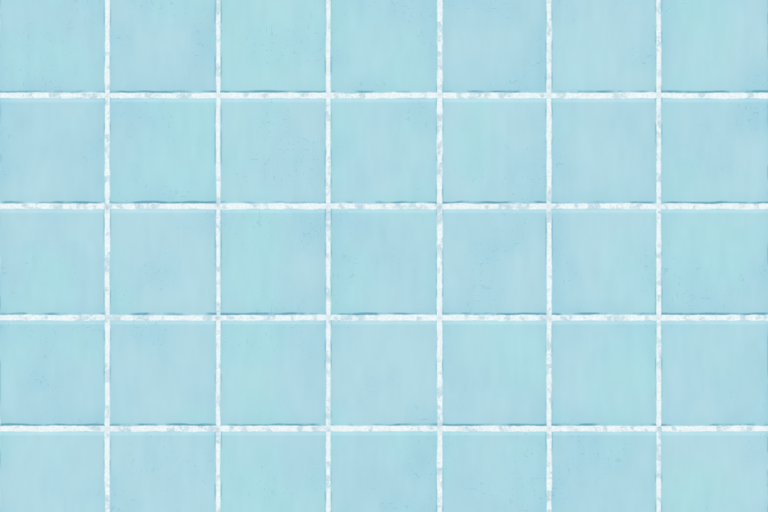
A Shadertoy shader for this texture:

```glsl
const vec2 TILE_PITCH = vec2(0.2160, 0.2174);
const vec2 GRID_ORIGIN = vec2(0.209, 0.162);
const vec3 GLAZE_PALE = vec3(0.70, 0.855, 0.895);
const vec3 GLAZE_DEEP = vec3(0.645, 0.83, 0.885);
const vec3 GLAZE_AQUA = vec3(0.67, 0.875, 0.89);
const vec3 GROUT_WHITE = vec3(0.92, 0.96, 0.97);
const vec3 GROUT_WORN = vec3(0.75, 0.85, 0.89);
const vec3 GAP_TEAL = vec3(0.43, 0.66, 0.73);

float hash(vec2 p) {
    vec3 q = fract(vec3(p.xyx) * 0.1031);
    q += dot(q, q.yzx + 33.33);
    return fract((q.x + q.y) * q.z);
}

float noise(vec2 p) {
    vec2 cell = floor(p), f = fract(p);
    f = f * f * (3.0 - 2.0 * f);
    return mix(mix(hash(cell), hash(cell + vec2(1, 0)), f.x),
               mix(hash(cell + vec2(0, 1)), hash(cell + vec2(1, 1)), f.x), f.y);
}

float fbm(vec2 p) {
    float sum = 0.0, weight = 0.5;
    for (int i = 0; i < 4; i++) {
        sum += weight * noise(p);
        p = p * 2.03 + 17.1;
        weight *= 0.5;
    }
    return sum / 0.9375;
}

// Soft-edged band around zero
float band(float d, float halfWidth, float blur) {
    return 1.0 - smoothstep(halfWidth - blur, halfWidth + blur, abs(d));
}

// Grout joint with a ragged width along its length
float joint(float d, float along, float line, float halfWidth, float blur) {
    float ragged = fbm(vec2(along * 14.0 + 40.0, line * 7.3 + 50.0)) - 0.5;
    float wobble = noise(vec2(along * 5.0 + 80.0, line * 3.7 + 60.0)) - 0.5;
    return band(d + 0.006 * wobble, halfWidth * (1.0 + 0.5 * ragged), blur);
}

vec3 glaze(vec2 g, vec2 id) {
    float tone = hash(id + 31.0);
    float cloud = fbm(g * 2.3 + id * 5.7 + 60.0);
    float streak = fbm(g * vec2(14.0, 4.0) + 90.0);
    vec3 color = mix(GLAZE_PALE, GLAZE_DEEP, clamp(0.25 + 0.4 * (tone - 0.5) + 1.5 * (cloud - 0.5), 0.0, 1.0));
    float aqua = smoothstep(0.45, 0.8, fbm(g * 1.4 + id * 3.1 + 120.0));
    color = mix(color, GLAZE_AQUA, 0.55 * aqua);
    color += 0.025 * (streak - 0.5);
    // Sparse darker flecks
    float fleck = smoothstep(0.80, 0.95, noise(g * 45.0 + 200.0)) * smoothstep(0.5, 0.7, cloud);
    return color - 0.03 * fleck;
}

void mainImage(out vec4 fragColor, in vec2 fragCoord) {
    vec2 p = fragCoord / iResolution.y;
    vec2 g = (p - GRID_ORIGIN) / TILE_PITCH;
    float blur = 0.004 + 0.7 / (iResolution.y * TILE_PITCH.y);

    // Nearest joints, each slightly displaced
    vec2 line = round(g);
    vec2 shift = vec2(hash(vec2(line.x + 9.0, 4.0)), hash(vec2(line.y + 9.0, 15.0))) - 0.5;
    vec2 d = g - line - shift * vec2(0.025, 0.01);
    vec2 id = line + step(0.0, d) - 1.0;
    vec3 color = glaze(g, id);

    // Shaded tile rims, with a pale bevel below each horizontal joint
    float rim = exp(-abs(d.x) * 22.0) + exp(-max(d.y, 0.0) * 18.0) * step(0.0, d.y);
    color -= vec3(0.05, 0.03, 0.02) * rim;
    color += 0.035 * band(d.y + 0.045, 0.014, 0.012);

    // Broken dark gap above each horizontal joint
    float breaks = fbm(vec2(g.x * 6.0 + 70.0, line.y * 9.1 + 30.0));
    float segment = hash(vec2(id.x, line.y) + 52.0);
    float gapStrength = smoothstep(0.25, 0.65, breaks + 0.3 * (segment - 0.5));
    float gapPath = 0.033 + 0.010 * (noise(vec2(g.x * 9.0 + 90.0, line.y + 20.0)) - 0.5);
    color = mix(color, GAP_TEAL, gapStrength * band(d.y - gapPath, 0.011, blur));

    // Fine broken shadow beside each vertical joint
    float sideBreaks = smoothstep(0.45, 0.7, fbm(vec2(line.x * 8.3 + 40.0, g.y * 7.0 + 80.0)));
    color = mix(color, GAP_TEAL, 0.5 * sideBreaks * band(abs(d.x) - 0.027, 0.006, blur));

    // Chalky grout with worn grey-blue patches
    float width = mix(0.019, 0.027, hash(vec2(line.x + 23.0, 8.0)));
    float upright = joint(d.x, g.y, line.x, width, blur);
    float level = joint(d.y, g.x, line.y + 31.0, 0.026, blur);
    float wear = smoothstep(0.50, 0.78, fbm(g * 16.0 + 150.0));
    float crossing = band(length(d), 0.025, 0.02);
    float worn = clamp(0.8 * wear + 0.35 * crossing, 0.0, 1.0);
    vec3 grout = mix(GROUT_WHITE, GROUT_WORN, worn) + 0.05 * (noise(g * 70.0 + 300.0) - 0.5);
    color = mix(color, grout, max(upright, level));

    fragColor = vec4(clamp(color, 0.0, 1.0), 1.0);
}
```
